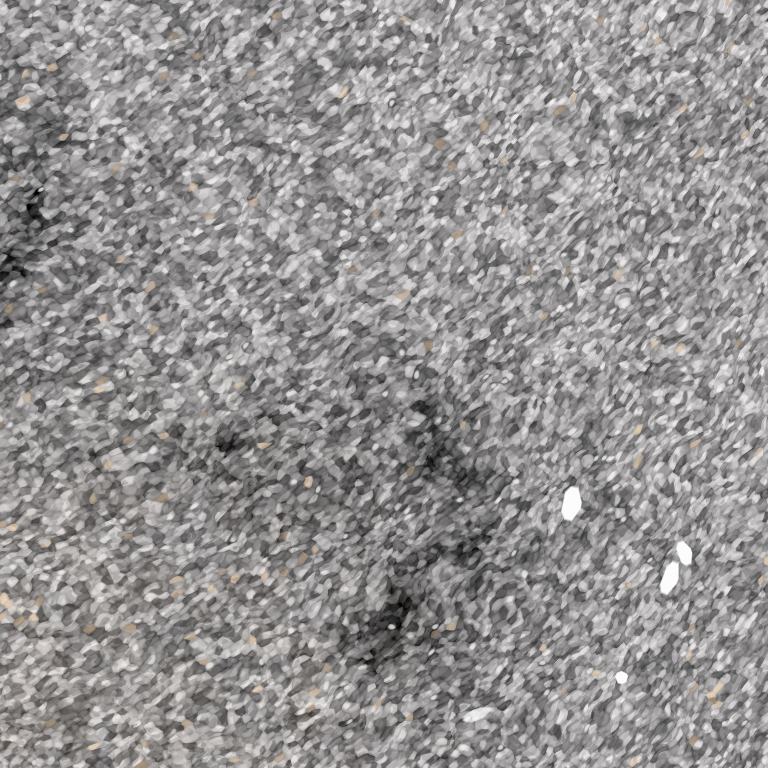
A three.js fragment shader for this texture:

```glsl
varying vec2 vUv;

float hash(vec2 p) {
  vec3 h = fract(p.xyx * vec3(0.1031, 0.1030, 0.0973));
  h += dot(h, h.yzx + 33.33);
  return fract((h.x + h.y) * h.z);
}

float noise(vec2 p) {
  vec2 i = floor(p), f = fract(p);
  f = f * f * (3.0 - 2.0 * f);
  vec2 e = vec2(0.0, 1.0);
  return mix(mix(hash(i), hash(i + e.yx), f.x),
             mix(hash(i + e.xy), hash(i + e.yy), f.x), f.y);
}

float fbm(vec2 p) {
  float sum = 0.0, amp = 0.5;
  for (int i = 0; i < 4; i++) {
    sum += amp * noise(p);
    p = p * 2.03 + 17.1;
    amp *= 0.5;
  }
  return sum / 0.9375;
}

vec2 wobble(vec2 p) {
  return vec2(noise(p), noise(p + 51.7)) - 0.5;
}

// Softly blended cells: x grey, y tan share, z glint share, w nearest distance
vec4 grains(vec2 p, float tanChance) {
  vec2 cell = floor(p);
  vec3 sum = vec3(0.0);
  float total = 0.0, nearest = 9.0;
  for (int y = -1; y <= 1; y++) {
    for (int x = -1; x <= 1; x++) {
      vec2 id = cell + vec2(x, y);
      vec2 seed = id + 0.15 + 0.7 * vec2(hash(id + 7.3), hash(id + 91.9));
      float d = dot(p - seed, p - seed);
      float weight = exp(-13.0 * d);
      float kind = hash(id + 203.1);
      sum += weight * vec3(hash(id + 37.7), step(kind, tanChance), step(0.983, kind));
      total += weight;
      nearest = min(nearest, d);
    }
  }
  return vec4(sum / total, sqrt(nearest));
}

float segment(vec2 p, vec2 a, vec2 b) {
  vec2 ab = b - a;
  return length(p - a - ab * clamp(dot(p - a, ab) / dot(ab, ab), 0.0, 1.0));
}

float stain(vec2 p, vec2 centre, vec2 radius) {
  vec2 d = (p - centre) / radius;
  return exp(-dot(d, d));
}

// Slanted chip with cut corners
float flake(vec2 p, vec2 centre, vec2 size, float angle) {
  p -= centre;
  float c = cos(angle), s = sin(angle);
  p = vec2(c * p.x + s * p.y, c * p.y - s * p.x);
  vec2 a = abs(p) / size;
  float d = max(max(a.x, a.y), 0.72 * (a.x + a.y) + 0.15 * p.x / size.x);
  return 1.0 - smoothstep(-0.0012, 0.0012, (d - 1.0) * min(size.x, size.y));
}

void main() {
  vec2 uv = vUv;

  // Grain direction turns from shallow on the left to steep on the right
  vec2 bent = uv + 0.012 * wobble(uv * 13.0) + 0.006 * wobble(uv * 62.0);
  vec2 along = vec2(0.72 * bent.x + 0.7 * bent.y,
                    0.7 * bent.y - 0.45 * bent.x - 0.2 * bent.x * bent.x);
  float warmArea = stain(uv, vec2(0.1, 0.1), vec2(0.35, 0.3));
  vec4 coarse = grains(along * vec2(82.0, 142.0) + 40.0, 0.008 + 0.025 * warmArea);
  vec4 fine = grains(along * vec2(135.0, 235.0) + 300.0, 0.0);

  // Broad shading and worn hollows
  vec2 rough = uv + 0.07 * wobble(uv * 9.0) + 0.03 * wobble(uv * 27.0);
  float shade = 0.10 * stain(rough, vec2(0.38, 0.4), vec2(0.19, 0.12))
              + 0.10 * stain(rough, vec2(0.58, 0.24), vec2(0.16, 0.15))
              + 0.09 * stain(rough, vec2(0.02, 0.68), vec2(0.16, 0.17));
  float path = min(segment(rough, vec2(0.55, 0.46), vec2(0.61, 0.31)),
                   segment(rough, vec2(0.61, 0.28), vec2(0.42, 0.1)));
  path = min(path, segment(rough, vec2(0.0, 0.55), vec2(0.06, 0.8)));
  path = min(path, segment(rough, vec2(0.14, 0.4), vec2(0.32, 0.46)) + 0.015);
  float crevice = exp(-path * path * 700.0)
                * smoothstep(0.4, 0.68, fbm(along * vec2(22.0, 34.0) + 9.0));

  float grey = 0.625 + 0.42 * (coarse.x - 0.5) + 0.2 * (fine.x - 0.5);
  grey -= 0.1 * smoothstep(0.3, 0.75, coarse.w);
  grey += 0.07 * (fbm(uv * 7.0) - 0.5) + 0.03 * (uv.x + uv.y - 1.0);
  grey -= shade + 0.24 * crevice;

  // Tan stones and pale glints
  vec3 color = grey * vec3(1.008, 0.996, 0.997);
  color = mix(color, vec3(0.83, 0.73, 0.62) * (0.65 + 0.5 * grey), 0.7 * coarse.y);
  color += vec3(0.02, 0.004, -0.014) * warmArea * noise(uv * 30.0);
  float glint = coarse.z * (1.0 - smoothstep(0.2, 0.55, coarse.w));
  color = mix(color, vec3(0.93, 0.93, 0.92), 0.8 * glint);

  // White chips
  float chips = flake(uv, vec2(0.745, 0.344), vec2(0.012, 0.022), -0.2);
  chips = max(chips, flake(uv, vec2(0.892, 0.28), vec2(0.009, 0.016), 0.35));
  chips = max(chips, flake(uv, vec2(0.873, 0.247), vec2(0.01, 0.022), -0.35));
  chips = max(chips, flake(uv, vec2(0.81, 0.118), vec2(0.008, 0.008), 0.4));
  chips = max(chips, 0.75 * flake(uv, vec2(0.622, 0.07), vec2(0.019, 0.007), 0.4));
  color = mix(color, vec3(0.99), chips);

  gl_FragColor = vec4(clamp(color, 0.0, 1.0), 1.0);
}
```
